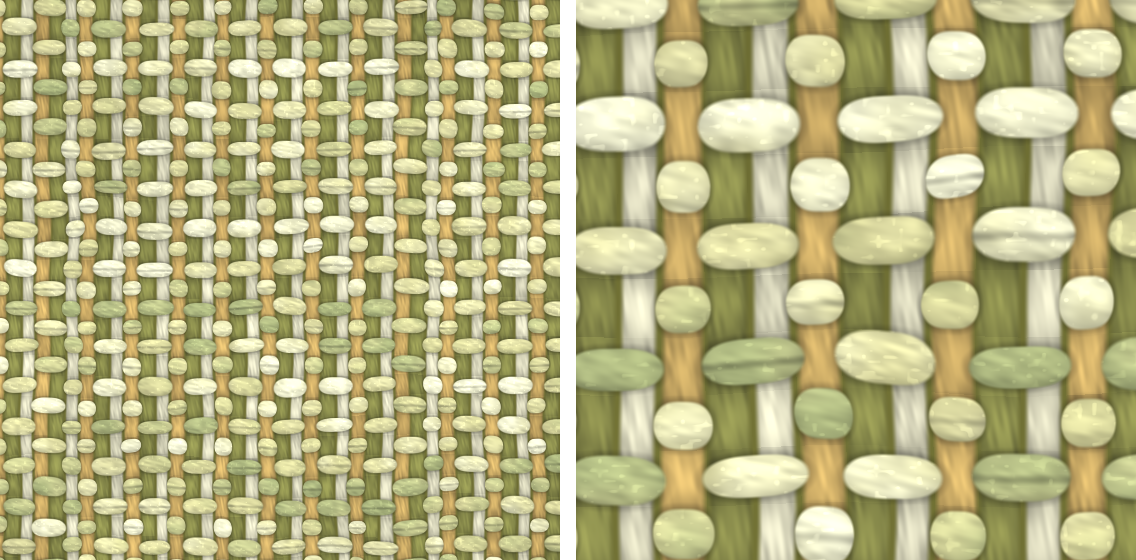
Left: the whole. Right: its middle third, enlarged.
A Shadertoy shader for this texture:

```glsl
// Coarse woven cloth: white, ochre and green warp under cream and sage weft floats.

const vec2  THREADS      = vec2(37.32, 28.2);  // warp threads across, weft rows up
const vec2  OFFSET       = vec2(1.65, -0.23);  // phase of the weave
const float GREEN_SHARE  = 0.62;  // green threads that rise together with white
const float OVERHANG     = 0.15;  // how far a float bulges past its cells
const float WANDER       = 0.30;  // drift of the threads
const float FIBRE        = 0.20;  // contrast of the fine strands
const float SHADOW       = 0.82;  // darkening beside a float
const float PI           = 3.14159;

const vec3 GAP_GREEN  = vec3(0.43, 0.43, 0.20);
const vec3 WARP_WHITE = vec3(0.88, 0.87, 0.76);
const vec3 WARP_OCHRE = vec3(0.82, 0.69, 0.41);
const vec3 WARP_GREEN = vec3(0.56, 0.57, 0.31);
const vec3 WEFT_SAGE  = vec3(0.65, 0.69, 0.48);
const vec3 WEFT_STRAW = vec3(0.83, 0.82, 0.60);
const vec3 WEFT_CREAM = vec3(0.95, 0.95, 0.83);

float hash(vec2 p) {
    vec3 q = fract(vec3(p.xyx) * 0.1031);
    q += dot(q, q.yzx + 33.33);
    return fract((q.x + q.y) * q.z);
}

float noise(vec2 p) {
    vec2 i = floor(p), f = fract(p);
    f = f * f * (3.0 - 2.0 * f);
    return mix(mix(hash(i), hash(i + vec2(1, 0)), f.x),
               mix(hash(i + vec2(0, 1)), hash(i + vec2(1, 1)), f.x), f.y);
}

// Row parity (0 or 1) on which a warp thread lies on top
float warpRiseRow(float column) {
    float kind = mod(column, 3.0);
    if (kind < 0.5) return 1.0;
    if (kind < 1.5) return 0.0;
    return step(hash(vec2(column, 7.0)), GREEN_SHARE);
}

bool weftOnTop(float column, float row) {
    return abs(mod(row, 2.0) - warpRiseRow(column)) > 0.5;
}

// Vertical threads, brightest where they crest over the weft
vec3 warpColour(vec2 p) {
    float column = floor(p.x);
    float kind = mod(column, 3.0);
    vec3 tint = kind < 0.5 ? WARP_WHITE : kind < 1.5 ? WARP_OCHRE : WARP_GREEN;
    float halfWidth = kind < 0.5 ? 0.40 : 0.47;
    float across = (fract(p.x) - 0.5) / halfWidth;
    float crest = cos(PI * (p.y - 0.5 - warpRiseRow(column)));
    float strands = noise(vec2(p.x * 9.0 + p.y * 2.0, p.y * 2.5)) - 0.5;
    float light = 0.90 + 0.12 * crest - 0.16 * across * across + FIBRE * strands;
    light += 0.12 * (hash(vec2(column, floor(p.y))) - 0.5);
    return mix(GAP_GREEN, tint * light, smoothstep(1.15, 0.75, abs(across)));
}

// Lays one horizontal float, spanning columns lo to hi, over the colour below
vec3 layFloat(vec3 below, vec2 p, float lo, float hi, float row) {
    vec2 id = vec2(lo, row);
    float size = hash(id + 3.7), tone = hash(id + 19.1);
    vec2 centre = vec2(0.5 * (lo + hi), row + 0.5);
    centre += 0.12 * (vec2(hash(id + 41.3), hash(id + 57.9)) - 0.5);
    vec2 halfSize = vec2(0.5 * (hi - lo) + OVERHANG, mix(0.36, 0.47, size));
    vec2 q = (p - centre) / halfSize;
    q.y += 0.16 * (size - 0.5) * q.x;
    float d = pow(abs(q.x), 3.0) + q.y * q.y;

    // Yarn tint: random per row, per float and along the strand
    tone = 0.58 * tone + 0.32 * hash(vec2(row, 5.0)) + 0.22 * noise(p * vec2(0.9, 1.5));
    vec3 tint = mix(WEFT_SAGE, WEFT_STRAW, smoothstep(0.1, 0.55, tone));
    tint = mix(tint, WEFT_CREAM, smoothstep(0.45, 0.95, tone));

    // Rounded shading lit from above, twisted strands and an occasional split
    float strands = noise(vec2(p.x * 2.5, p.y * 9.0 + p.x * 1.6) + id * 5.3) - 0.5;
    float glints = smoothstep(0.70, 0.95, noise(p * vec2(6.0, 11.0)));
    float split = step(0.72, hash(id + 73.0)) * smoothstep(0.28, 0.0, abs(q.y + 0.1));
    float light = 0.85 + 0.20 * sqrt(max(1.0 - d, 0.0)) + 0.09 * q.y;
    light += FIBRE * strands + 0.10 * glints - 0.20 * split;

    below *= mix(SHADOW, 1.0, smoothstep(0.9, 1.7, d));
    return mix(below, tint * light, smoothstep(1.12, 0.78, d));
}

void mainImage(out vec4 fragColor, in vec2 fragCoord) {
    vec2 uv = fragCoord / iResolution.y;
    vec2 p = uv * THREADS + OFFSET;

    // Uneven tension bends both sets of threads
    p += WANDER * (vec2(noise(p * vec2(0.45, 0.3)), noise(p * vec2(0.25, 0.4) + 31.0)) - 0.5);
    vec2 cell = floor(p);
    vec3 colour = warpColour(p);

    // Nearby floats, each drawn once per pixel
    for (float dy = -1.0; dy <= 1.0; dy++) {
        for (float dx = -1.0; dx <= 1.0; dx++) {
            float column = cell.x + dx, row = cell.y + dy;
            bool joinsLeft = weftOnTop(column - 1.0, row);
            if (!weftOnTop(column, row) || (joinsLeft && dx > -0.5)) continue;
            float lo = column - (joinsLeft ? 1.0 : 0.0);
            float hi = column + (weftOnTop(column + 1.0, row) ? 2.0 : 1.0);
            colour = layFloat(colour, p, lo, hi, row);
        }
    }

    // Broad unevenness of the dye
    colour *= 0.97 + 0.08 * noise(uv * 5.0);
    fragColor = vec4(clamp(colour, 0.0, 1.0), 1.0);
}
```
